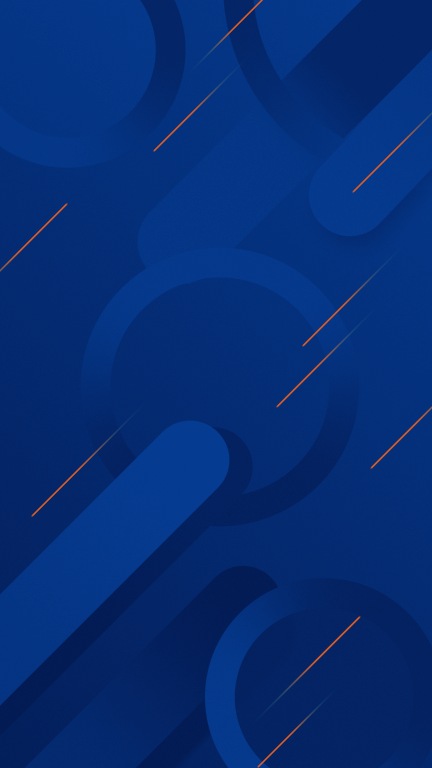
A Shadertoy shader for this background:

```glsl
// Deep blue backdrop of diagonal capsules and wide rings, crossed by thin orange streaks.

// Palette: every surface is a tone between DEEP and BRIGHT
const vec3 DEEP   = vec3(0.012, 0.09, 0.30);
const vec3 BRIGHT = vec3(0.02, 0.26, 0.62);
const vec3 ORANGE = vec3(0.88, 0.37, 0.14);
const vec3 TEAL   = vec3(0.16, 0.40, 0.52);

// Shape settings, in canvas widths
const vec2  DIAG         = vec2(0.70711);
const float RING_HALF    = 0.0345;
const float CAP_RADIUS   = 0.0910;
const float STREAK_HALF  = 0.0019;
const float GRAIN_AMOUNT = 0.045;
const float GRAIN_CELLS  = 432.0;

// Streaks: head x, head y, signed length along the diagonal
const int STREAK_COUNT = 10;
const vec3 STREAKS[STREAK_COUNT] = vec3[](
    vec3(0.356, 1.428, 0.32), vec3(0.611, 1.782, -0.26),
    vec3(0.817, 1.333, 0.38), vec3(0.155, 1.306, -0.40),
    vec3(0.701, 0.977, 0.34), vec3(0.641, 0.836, 0.34),
    vec3(0.859, 0.694, 0.38), vec3(0.074, 0.583, 0.39),
    vec3(0.833, 0.350, -0.37), vec3(0.597, 0.002, 0.27));

float hash(vec2 cell) {
    vec3 h = fract(vec3(cell.xyx) * 0.1031);
    h += dot(h, h.yzx + 33.33);
    return fract((h.x + h.y) * h.z);
}

// Coverage of a shape from its signed distance
float cover(float dist, float soft) {
    return smoothstep(soft, -soft, dist);
}

// Capsule with one round end that runs on without limit along dir
float capsule(vec2 p, vec2 tip, vec2 dir, float radius) {
    vec2 q = p - tip;
    return length(q - dir * max(dot(q, dir), 0.0)) - radius;
}

// Ring whose tone rises from low to high towards the light direction
float addRing(float tone, vec2 p, vec2 center, float radius,
              vec2 light, float low, float high, float soft) {
    vec2 q = p - center;
    float facing = dot(q, light) / max(length(q), 1e-4);
    float ringTone = mix(low, high, smoothstep(-0.85, 0.85, facing));
    return mix(tone, ringTone, cover(abs(length(q) - radius) - RING_HALF, soft));
}

// Capsule whose tone runs from its tip to its far part between two distances
float addCapsule(float tone, vec2 p, vec2 tip, vec2 dir, float radius,
                 float tipTone, float farTone, vec2 span, float soft) {
    float along = smoothstep(span.x, span.y, dot(p - tip, dir));
    return mix(tone, mix(tipTone, farTone, along),
               cover(capsule(p, tip, dir, radius), soft));
}

void mainImage(out vec4 fragColor, in vec2 fragCoord) {
    vec2 p = fragCoord / iResolution.x;
    float px = 1.0 / iResolution.x;
    float aa = 0.75 * px;

    // Backdrop, lighter towards the top and the right
    float tone = 0.28 + 0.24 * p.y + 0.22 * (p.x - 0.5);

    // Upper left disc and ring
    vec2 cornerCenter = vec2(0.157, 1.662);
    tone += 0.10 * cover(length(p - cornerCenter) - 0.238, aa);
    tone = addRing(tone, p, cornerCenter, 0.238, -DIAG, 0.33, 0.73, aa);

    // Upper capsules with the large ring between them
    tone = addCapsule(tone, p, vec2(0.417, 1.218), DIAG, 0.0985,
                      0.71, 0.33, vec2(0.30, 0.57), aa);
    tone = addRing(tone, p, vec2(0.991, 1.8125), 0.440,
                   vec2(0.707, -0.707), 0.30, 0.78, aa);
    vec2 steep = vec2(0.690, 0.724);
    float shade = cover(capsule(p, vec2(0.825, 1.295), steep, 0.085), 0.045);
    tone = mix(tone, 0.33, 0.65 * shade);
    tone = addCapsule(tone, p, vec2(0.810, 1.326), steep, 0.095,
                      0.79, 0.70, vec2(0.0, 0.40), aa);

    // Middle ring, then the left capsule over its hard shadow
    tone = addRing(tone, p, vec2(0.509, 0.882), 0.288,
                   vec2(0.0, 1.0), 0.23, 0.77, aa);
    tone = addCapsule(tone, p, vec2(0.493, 0.697), -DIAG, 0.092,
                      0.25, 0.10, vec2(0.0, 0.55), aa);
    tone = addCapsule(tone, p, vec2(0.440, 0.713), -DIAG, CAP_RADIUS,
                      0.84, 0.66, vec2(0.0, 0.70), aa);

    // Lower capsule, rising out of the dark
    tone = addCapsule(tone, p, vec2(0.590, 0.310), -DIAG, CAP_RADIUS,
                      0.14, 0.10, vec2(0.0, 0.5), 0.012);
    tone = addCapsule(tone, p, vec2(0.5625, 0.377), -DIAG, CAP_RADIUS,
                      0.12, 0.43, vec2(0.0, 0.55), aa);

    // Lower right disc and ring
    vec2 lowCenter = vec2(0.750, 0.164);
    tone = mix(tone, 0.27, 0.8 * cover(length(p - lowCenter) - 0.241, aa));
    tone = addRing(tone, p, lowCenter, 0.241, vec2(-0.86, -0.51), 0.25, 0.78, aa);

    // Fine grain
    tone += GRAIN_AMOUNT * (hash(floor(p * GRAIN_CELLS)) - 0.5);
    vec3 color = mix(DEEP, BRIGHT, tone);

    // Streaks: orange heads that cool and fade along their tails
    for (int i = 0; i < STREAK_COUNT; i++) {
        vec2 q = p - STREAKS[i].xy;
        float s = dot(q, DIAG) / STREAKS[i].z;
        float across = abs(dot(q, vec2(-DIAG.y, DIAG.x)));
        float line = clamp(0.5 + (STREAK_HALF - across) / px, 0.0, 1.0);
        float fade = smoothstep(-0.01, 0.01, s) * (1.0 - smoothstep(0.35, 1.0, s));
        color = mix(color, mix(ORANGE, TEAL, smoothstep(0.35, 0.8, s)), line * fade);
    }

    fragColor = vec4(color, 1.0);
}
```
